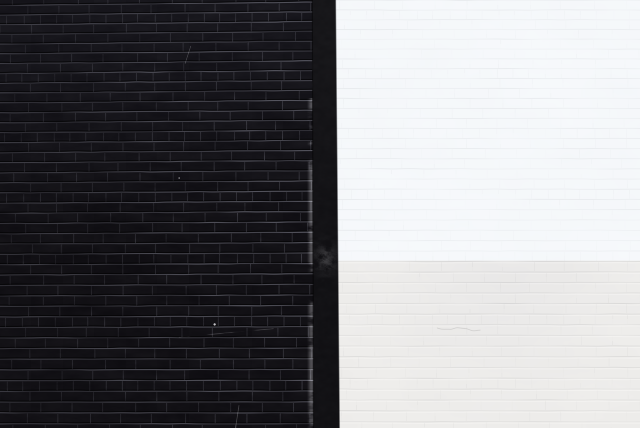
This texture is drawn by a Shadertoy shader. Its source:

```glsl
#define PILLAR_LEFT 0.735
#define PILLAR_RIGHT 0.796
#define PILLAR_LEAN 0.009
#define PAINT_LINE 0.391
#define BRICK_WIDTH 0.0738
#define HEADER_PERIOD 6.0
#define BLACK_PAINT vec3(0.068, 0.063, 0.080)
#define EDGE_LIGHT vec3(0.36, 0.36, 0.40)
#define WHITE_PAINT vec3(0.962, 0.972, 0.982)
#define CREAM_PAINT vec3(0.932, 0.928, 0.920)

float hash(vec2 p) {
    vec3 q = fract(p.xyx * 0.1031);
    q += dot(q, q.yzx + 33.33);
    return fract((q.x + q.y) * q.z);
}

float noise(vec2 p) {
    vec2 i = floor(p), f = fract(p);
    f = f * f * (3.0 - 2.0 * f);
    return mix(mix(hash(i), hash(i + vec2(1, 0)), f.x),
               mix(hash(i + vec2(0, 1)), hash(i + vec2(1, 1)), f.x), f.y);
}

float fbm(vec2 p) {
    float sum = 0.0, gain = 0.5;
    for (int i = 0; i < 4; i++) {
        sum += gain * noise(p);
        p = p * 2.03 + 17.1;
        gain *= 0.5;
    }
    return sum;
}

float stroke(float dist, float halfWidth, float px) {
    return 1.0 - smoothstep(halfWidth - 0.6 * px, halfWidth + 0.6 * px, abs(dist));
}

float segment(vec2 p, vec2 a, vec2 b) {
    vec2 d = b - a;
    return length(p - a - d * clamp(dot(p - a, d) / dot(d, d), 0.0, 1.0));
}

// Courses grow taller downwards; every sixth one is made of half bricks.
// Returns signed bed distance, joint distance, bed id and row id.
vec4 brickwork(vec2 p, float down, float phase) {
    float course = 44.2 * down - 2.6 * down * down - phase;
    float height = 1.0 / (44.2 - 5.2 * down);
    float row = floor(course);
    float bed = floor(course + 0.5);
    bool header = mod(row, HEADER_PERIOD) == 1.0;
    float width = header ? 0.52 * BRICK_WIDTH : BRICK_WIDTH;
    float shift = 0.5 * mod(row, 2.0) + 0.22 * hash(vec2(row, 3.0));
    float column = p.x / width + shift;
    float joint = floor(column + 0.5);
    float jitter = 0.12 * (hash(vec2(joint, row)) - 0.5);
    return vec4((bed - course) * height, (column - joint - jitter) * width, bed, row);
}

vec3 blackWall(vec2 p, float px) {
    float down = 1.0 - p.y;
    down -= 0.008 * p.y * (1.0 - p.x / PILLAR_LEFT);
    down += 0.0012 * (noise(p * vec2(28.0, 42.0)) - 0.5);
    vec4 b = brickwork(p, down, 0.22);
    float wear = fbm(p * vec2(24.0, 60.0) + 5.0);
    float bedWear = 0.35 + 0.65 * noise(vec2(p.x * 14.0, b.z * 7.3));
    float side = mix(0.62, 1.0, smoothstep(0.0, 0.7, p.x));

    // Faces, shaded beds and lit upper lips
    vec3 color = BLACK_PAINT + 0.035 * (wear - 0.42);
    color += vec3(0.020, 0.022, 0.028) * smoothstep(0.35, 1.0, p.y);
    color += 0.012 * (hash(vec2(floor(p.x / BRICK_WIDTH), b.w)) - 0.5);
    color *= 1.0 - 0.6 * stroke(b.x - 0.0026, 0.0014, px);
    float lip = stroke(b.x, 0.0013, px) * bedWear * side;
    float joint = stroke(b.y, 0.0011, px) * (0.15 + 0.5 * wear) * side;
    color = mix(color, EDGE_LIGHT, clamp(max(lip, joint), 0.0, 1.0));

    // Worn paint beside the pillar
    float worn = smoothstep(0.012, 0.0, abs(p.x - 0.730));
    worn *= smoothstep(0.48, 0.70, noise(vec2(4.0, p.y * 15.0)) * 0.6 + wear * 0.6);
    color += 0.24 * worn * step(p.y, 0.77);

    // Scratches and paint specks
    float scratch = stroke(segment(p, vec2(0.552, 0.0), vec2(0.560, 0.052)), 0.0009, px);
    scratch += stroke(segment(p, vec2(0.434, 0.852), vec2(0.447, 0.892)), 0.0007, px);
    float scuff = stroke(segment(p, vec2(0.42, 0.212), vec2(0.64, 0.232)), 0.001, px);
    color += 0.20 * scratch + 0.16 * scuff * smoothstep(0.35, 0.6, wear);
    float speck = stroke(length(p - vec2(0.503, 0.242)), 0.0026, px);
    speck += 0.6 * stroke(length(p - vec2(0.420, 0.584)), 0.0018, px);
    return color + 0.7 * speck;
}

vec3 whiteWall(vec2 p, float px) {
    float down = 1.0 - p.y + 0.0012 * (noise(p * vec2(25.0, 40.0)) - 0.5);
    vec4 b = brickwork(p, down, 0.03);
    float cream = 1.0 - smoothstep(-px, px, p.y - PAINT_LINE);
    float fade = noise(vec2(p.x * 11.0, b.z * 5.7));
    vec3 color = mix(WHITE_PAINT, CREAM_PAINT, cream);
    color += 0.012 * (fbm(p * vec2(9.0, 14.0)) - 0.47);
    color -= cream * vec3(0.016, 0.016, 0.010) * exp(-18.0 * dot(p - vec2(1.18, 0.36), p - vec2(1.18, 0.36)));

    // Soft shadow under each course with a faint bright lip
    float depth = mix(0.055, 0.075, cream);
    float shade = stroke(b.x, 0.0011, px) * (0.25 + 0.75 * fade);
    shade = max(shade, 0.45 * stroke(b.y, 0.0009, px) * fade);
    color -= depth * shade * vec3(1.0, 0.98, 0.95);
    color += 0.022 * cream * stroke(b.x + 0.0032, 0.0012, px);

    // Hairline crack
    float bend = 0.008 * (noise(vec2(p.x * 55.0, 2.0)) - 0.5);
    float crack = segment(p + vec2(0.0, bend), vec2(1.025, 0.235), vec2(1.125, 0.228));
    return color - 0.09 * stroke(crack, 0.0011, px);
}

vec3 pillar(vec2 p) {
    float grain = fbm(p * vec2(65.0, 90.0));
    vec3 color = vec3(0.070, 0.068, 0.080) + 0.025 * (grain - 0.45);
    color += 0.018 * smoothstep(0.3, 1.0, p.y);
    vec2 smear = (p - vec2(0.763, 0.395)) / vec2(0.024, 0.030);
    return color + 0.16 * exp(-dot(smear, smear)) * smoothstep(0.25, 0.7, grain);
}

void mainImage(out vec4 fragColor, in vec2 fragCoord) {
    vec2 p = fragCoord / iResolution.xy * vec2(1.5, 1.0);
    float px = 1.0 / iResolution.y;
    float left = PILLAR_LEFT - 0.003 * p.y;
    float right = PILLAR_RIGHT - PILLAR_LEAN * p.y;
    vec3 color = mix(blackWall(p, px), pillar(p), smoothstep(-px, px, p.x - left));
    color *= 1.0 - 0.45 * stroke(p.x - left, 0.0015, px);
    color = mix(color, whiteWall(p, px), smoothstep(-px, px, p.x - right));
    fragColor = vec4(clamp(color, 0.0, 1.0), 1.0);
}
```
